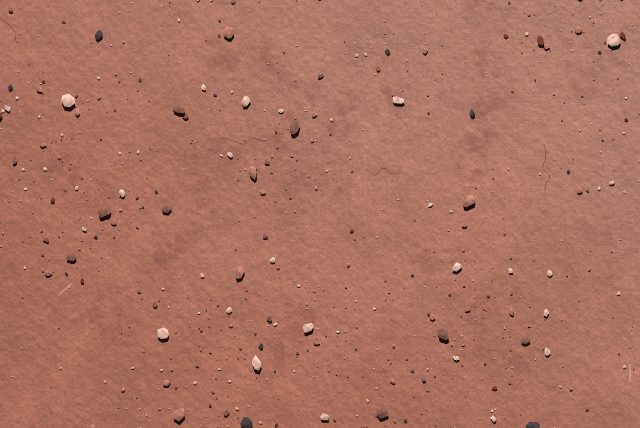
Give the GLSL for this texture, as a WebGL 2 fragment shader.

```glsl
#version 300 es
precision highp float;
// Dry red-brown soil strewn with small stones under hard light from above.
// Noise relief gives the ground its grain; four grids of ever larger cells
// scatter angular pebbles with dark shadows, and a few twigs lie between them.

uniform vec2 u_resolution;
out vec4 fragColor;

float hash(vec2 p) {
  return fract(sin(dot(p, vec2(127.1, 311.7))) * 43758.5);
}

float noise(vec2 p) {
  vec2 i = floor(p), f = fract(p);
  f = f * f * (3.0 - 2.0 * f);
  return mix(mix(hash(i), hash(i + vec2(1, 0)), f.x),
             mix(hash(i + vec2(0, 1)), hash(i + vec2(1, 1)), f.x), f.y);
}

float fbm(vec2 p) {
  float sum = 0.0, amp = 0.5;
  for (int i = 0; i < 4; i++) {
    sum += amp * noise(p);
    p = p * 2.03 + 17.3;
    amp *= 0.52;
  }
  return sum;
}

mat2 rotation(float a) {
  return mat2(cos(a), sin(a), -sin(a), cos(a));
}

// Irregular convex polygon bounded by seven jittered half planes
float stoneDistance(vec2 q, float radius, vec2 id) {
  q = rotation(6.28 * hash(id + 3.1)) * q;
  q.y *= mix(1.0, 1.6, hash(id + 5.7));
  float d = -radius;
  for (int i = 0; i < 7; i++) {
    float k = float(i);
    float a = (k + 0.6 * hash(id + k * 1.7)) * 6.2832 / 7.0;
    d = max(d, dot(q, vec2(cos(a), sin(a))) - radius * mix(0.75, 1.05, hash(id - k * 2.3)));
  }
  return d;
}

vec3 stoneColor(float pick) {
  vec3 c = vec3(0.70, 0.47, 0.40);                          // soil clod
  c = mix(c, vec3(0.56, 0.37, 0.32), step(0.32, pick));     // brown
  c = mix(c, vec3(0.89, 0.72, 0.65), step(0.50, pick));     // pale
  c = mix(c, vec3(0.48, 0.24, 0.20), step(0.82, pick));     // rust
  return mix(c, vec3(0.30, 0.25, 0.26), step(0.91, pick));  // slate
}

vec3 ground(vec2 p) {
  // Redder at lower left, paler and greyer toward upper right
  float cool = smoothstep(0.2, 1.7, p.x * 0.5 + p.y * 0.8 + 0.5 * (fbm(p * 2.5) - 0.5));
  vec3 c = mix(vec3(0.66, 0.425, 0.352), vec3(0.70, 0.495, 0.432), cool);
  // Broad unevenness and faint damp stains
  c *= 1.0 + 0.13 * (fbm(p * 7.0 + 4.0) - 0.46) + 0.10 * (fbm(p * 30.0) - 0.46);
  float stain = smoothstep(0.52, 0.8, fbm(p * 8.0 + 31.0)) * smoothstep(0.38, 0.6, fbm(p * 40.0));
  c = mix(c, vec3(0.52, 0.32, 0.285), 0.4 * stain);
  // Lit grain: slopes facing up the frame are brighter
  float relief = fbm(p * 78.0) - fbm((p + vec2(0.001, 0.0035)) * 78.0);
  c *= 1.0 + 0.36 * relief;
  return c * (1.0 + 0.10 * (noise(p * 290.0) - 0.5));
}

void addTwigs(inout vec3 c, vec2 p, float px) {
  for (int i = 0; i < 6; i++) {
    vec2 id = vec2(float(i), 9.4);
    float straw = step(4.0, id.x);
    vec2 center = vec2(1.5 * hash(id), hash(id + 2.0));
    vec2 q = rotation(6.28 * hash(id + 4.0)) * (p - center);
    q.y += (1.0 - straw) * 0.022 * (noise(vec2(q.x * 45.0, id.x)) - 0.5);
    float halfLength = mix(mix(0.025, 0.055, hash(id + 6.0)), 0.02, straw);
    float d = max(abs(q.y) - mix(0.0008, 0.0018, straw), abs(q.x) - halfLength);
    vec3 tint = mix(vec3(0.40, 0.23, 0.20), vec3(0.84, 0.64, 0.54), straw);
    c = mix(c, tint, 0.75 * smoothstep(px, -px, d));
  }
}

// One stone at most per cell, kept clear of the cell border
void addStones(inout vec3 c, vec2 p, float cell, float share, float px) {
  vec2 corner = floor(p / cell + 0.37);
  vec2 id = corner + cell * 700.0;
  vec2 center = cell * (corner - 0.37 + 0.2 + 0.6 * vec2(hash(id), hash(id + 11.3)));
  float crowd = 0.25 + 1.5 * smoothstep(0.2, 0.8, noise(center * 4.5 + 8.0));
  if (hash(id + 23.9) > share * crowd) return;

  float radius = cell * mix(0.058, 0.105, hash(id + 37.0));
  vec2 q = p - center;
  float d = stoneDistance(q, radius, id);
  // Shadow thrown below the stone
  float shadow = stoneDistance(q + radius * vec2(-0.08, 0.6), radius * 0.95, id);
  c = mix(c, vec3(0.09, 0.04, 0.03), 0.95 * smoothstep(px, -px, shadow));
  // Body: bright crown, darker underside, mottled faces
  float light = 0.97 + 0.24 * clamp(dot(q / radius, vec2(0.1, 0.9)), -1.0, 1.0);
  float mottle = 0.82 + 0.36 * noise(q * 2.6 / radius + id);
  vec3 body = stoneColor(hash(id + 51.0)) * light * mottle;
  c = mix(c, body, smoothstep(px, -px, d));
}

void main() {
  vec2 p = gl_FragCoord.xy / u_resolution.y;
  float px = 0.6 / u_resolution.y;
  vec3 c = ground(p);
  addTwigs(c, p, px);
  float cell = 0.023;
  for (int i = 0; i < 4; i++) {
    addStones(c, p, cell, 0.18 + 0.09 * float(i), px);
    cell *= 1.97;
  }
  fragColor = vec4(clamp(c, 0.0, 1.0), 1.0);
}
```
